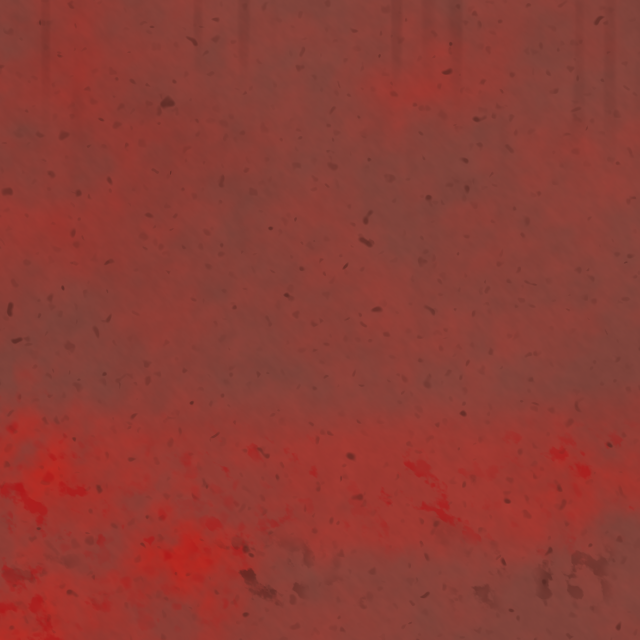
Write a WebGL 2 fragment shader that draws this texture.

```glsl
#version 300 es
precision highp float;
// Weathered red-brown plaster with a stained red band, soft specks and clustered blotches.

uniform vec2 u_resolution;
out vec4 fragColor;

const vec3 BROWN = vec3(0.508, 0.265, 0.232);
const vec3 RED = vec3(0.600, 0.225, 0.195);
const vec3 HOT_RED = vec3(0.74, 0.14, 0.11);
const vec3 CRIMSON = vec3(0.66, 0.08, 0.09);
const vec3 DARK_BROWN = vec3(0.31, 0.14, 0.12);

// Integer hash, three values in 0..1
vec3 hash3(vec2 cell, float seed) {
  uvec3 v = uvec3(ivec3(vec3(cell, seed)) + 4096);
  v = v * 1664525u + 1013904223u;
  v.x += v.y * v.z; v.y += v.z * v.x; v.z += v.x * v.y;
  v ^= v >> 16u;
  v.x += v.y * v.z; v.y += v.z * v.x; v.z += v.x * v.y;
  return vec3(v >> 8u) / 16777216.0;
}

float noise(vec2 p, float seed) {
  vec2 i = floor(p), f = fract(p);
  f = f * f * f * (f * (f * 6.0 - 15.0) + 10.0);
  float low = mix(hash3(i, seed).x, hash3(i + vec2(1, 0), seed).x, f.x);
  float high = mix(hash3(i + vec2(0, 1), seed).x, hash3(i + vec2(1, 1), seed).x, f.x);
  return mix(low, high, f.y);
}

float fbm(vec2 p, float seed) {
  float sum = 0.0, amplitude = 0.5;
  for (int i = 0; i < 4; i++) {
    sum += amplitude * noise(p, seed + float(i));
    p = mat2(0.8, 0.6, -0.6, 0.8) * p * 2.03;
    amplitude *= 0.5;
  }
  return sum / 0.9375;
}

// Soft round patch, 1 at the centre and fading outwards
float patchAt(vec2 p, vec2 centre, vec2 size) {
  vec2 d = (p - centre) / size;
  return exp(-dot(d, d));
}

// Scattered soft specks, one candidate per cell; radius in cell units
float specks(vec2 p, float scale, float density, float radius, float seed) {
  vec2 q = p * scale;
  q += 0.35 * (vec2(noise(q * 2.5, seed + 20.0), noise(q * 2.5, seed + 21.0)) - 0.5);
  vec2 cell = floor(q);
  float cover = 0.0;
  for (int y = -1; y <= 1; y++) {
    for (int x = -1; x <= 1; x++) {
      vec2 c = cell + vec2(x, y);
      vec3 rnd = hash3(c, seed);
      vec3 look = hash3(c, seed + 7.0);
      vec2 d = q - c - rnd.xy;
      d = vec2(d.x + d.y, (d.y - d.x) * mix(0.7, 1.1, look.x)) * 0.75;
      float r = radius * mix(0.6, 1.25, look.y);
      float spot = 1.0 - smoothstep(0.35 * r, 1.3 * r, length(d));
      cover = max(cover, spot * step(rnd.z, density) * mix(0.3, 1.0, look.z * look.z));
    }
  }
  return cover;
}

// Ragged blotches where fine noise passes a threshold
float blotches(vec2 p, float scale, float threshold, float seed) {
  vec2 q = vec2(p.x + 0.35 * p.y, p.y) * scale;
  return smoothstep(threshold, threshold + 0.17, fbm(q, seed));
}

void main() {
  vec2 p = gl_FragCoord.xy / u_resolution;
  float broad = fbm(p * 3.0, 1.0) - 0.5;
  float cloud = fbm(p * 8.0, 11.0) - 0.5;
  float mottle = fbm(p * 24.0, 31.0) - 0.5;

  // Red band, open to the bottom on the left
  float edge = p.y + 0.06 * broad + 0.07 * cloud;
  float band = 1.0 - smoothstep(0.315, 0.405, edge);
  float brownFoot = (1.0 - smoothstep(0.08, 0.17, edge - 0.04 * p.x))
                  * smoothstep(0.28, 0.46, p.x + 0.2 * cloud);
  band *= 1.0 - brownFoot;

  // Faint red stains on the upper wall
  float stain = 0.55 * patchAt(p, vec2(0.03, 0.9), vec2(0.2, 0.17))
              + 0.5 * patchAt(p, vec2(0.65, 0.84), vec2(0.08, 0.07))
              + 0.3 * patchAt(p, vec2(0.8, 0.94), vec2(0.2, 0.1))
              + 0.3 * patchAt(p, vec2(0.08, 0.68), vec2(0.2, 0.15));
  float redness = 0.13 + 0.78 * band + stain * (1.0 + 2.0 * cloud)
                + 0.5 * broad + 0.7 * cloud + 0.5 * mottle;
  vec3 color = mix(BROWN, RED, clamp(redness, 0.0, 1.15));

  // Brighter red heat at the lower left
  float heat = patchAt(p, vec2(0.03, 0.28), vec2(0.1, 0.1))
             + patchAt(p, vec2(0.29, 0.14), vec2(0.1, 0.14))
             + 0.7 * patchAt(p, vec2(0.02, 0.05), vec2(0.12, 0.1))
             + 0.4 * patchAt(p, vec2(0.93, 0.25), vec2(0.1, 0.08));
  color = mix(color, HOT_RED, clamp(heat * (0.4 + 1.5 * cloud + 1.1 * mottle), 0.0, 0.75));

  // Shading, slanted grain and faint vertical runs near the top
  float grain = fbm(vec2(p.x + p.y, (p.y - p.x) * 0.5) * 85.0, 51.0) - 0.5;
  float runs = smoothstep(0.62, 0.9, noise(vec2(p.x * 42.0, p.y * 3.0), 61.0))
             * smoothstep(0.68, 0.95, p.y);
  float darkLeft = patchAt(p, vec2(0.16, 0.7), vec2(0.28, 0.3));
  color *= 1.0 + 0.06 * grain + 0.06 * mottle + 0.06 * broad - 0.07 * runs - 0.05 * darkLeft;

  // Crimson flecks in the band, dark blotches along its foot
  float clump = smoothstep(0.42, 0.62, fbm(p * 9.0, 71.0));
  float fleck = blotches(p, 38.0, 0.59, 81.0) * band * smoothstep(0.36, 0.27, p.y);
  color = mix(color, CRIMSON, 0.6 * fleck * mix(0.25, 1.0, clump));
  float foot = patchAt(p, vec2(0.55, 0.1), vec2(0.5, 0.055));
  color = mix(color, DARK_BROWN, 0.7 * foot * clump * blotches(p, 40.0, 0.54, 91.0));

  // Fine specks, sparse dark ones and a few vivid red ones
  color = mix(color, DARK_BROWN, 0.3 * specks(p, 42.0, 0.42, 0.21, 101.0));
  color = mix(color, DARK_BROWN, 0.65 * specks(p, 22.0, 0.3, 0.12, 131.0));
  color = mix(color, CRIMSON, 0.75 * min(heat, 1.0) * specks(p, 30.0, 0.5, 0.24, 161.0));
  fragColor = vec4(color, 1.0);
}
```
